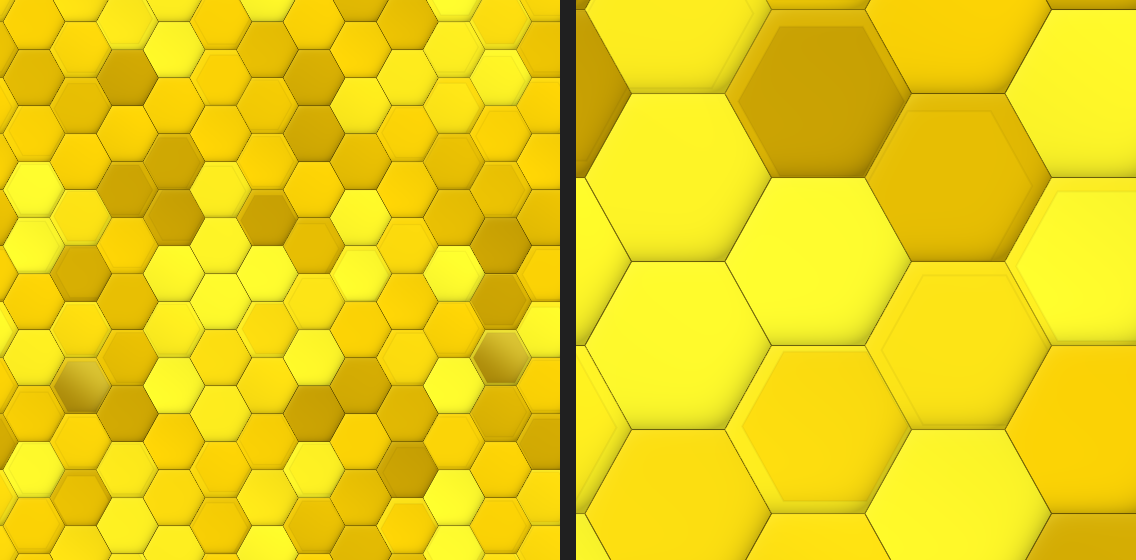
Left: the whole. Right: its middle third, enlarged.
Write a Shadertoy shader that draws this pattern.

```glsl
const vec2 REPEATS = vec2(12.0, 10.0);   // columns, rows; columns must be even
const vec2 ORIGIN = vec2(1.73, 0.11);
const float COLUMN_STEP = 0.8660254;     // column spacing of unit-height hexagons

float hash(vec2 cell, float seed) {
    return fract(sin(dot(cell, vec2(127.1, 311.7)) + seed * 74.7) * 43758.5453);
}

// Hexagonal norm: 0.5 on the rim of a flat-topped, unit-height cell
float hexNorm(vec2 p) {
    p = abs(p);
    return max(p.y, dot(p, vec2(COLUMN_STEP, 0.5)));
}

// Local position in xy, wrapped cell index in zw
vec4 hexCell(vec2 p, vec2 repeats) {
    vec4 best = vec4(9.0);
    for (int i = 0; i < 2; i++) {
        float column = floor(p.x) + float(i);
        float shift = 0.5 * mod(column, 2.0);
        float row = floor(p.y - shift + 0.5);
        vec2 local = vec2((p.x - column) * COLUMN_STEP, p.y - shift - row);
        if (hexNorm(local) < hexNorm(best.xy))
            best = vec4(local, mod(vec2(column, row), repeats));
    }
    return best;
}

vec3 honeyRamp(float tone) {
    vec3 color = mix(vec3(0.79, 0.635, 0.01), vec3(0.905, 0.745, 0.01), smoothstep(0.03, 0.17, tone));
    color = mix(color, vec3(0.985, 0.825, 0.02), smoothstep(0.2, 0.42, tone));
    return mix(color, vec3(1.0, 0.99, 0.18), smoothstep(0.6, 1.0, tone));
}

// Soft light along the lit rims (x) and shadow along the others (y)
vec2 bevel(vec2 p, vec2 light) {
    vec2 rim = vec2(0.0);
    for (int i = 0; i < 6; i++) {
        float angle = radians(30.0 + 60.0 * float(i));
        vec2 normal = vec2(cos(angle), sin(angle));
        float depth = max(0.5 - dot(p, normal), 0.0);
        float facing = dot(normal, light);
        rim += vec2(max(facing, 0.0) * exp(-depth / 0.045),
                    max(-facing, 0.0) * exp(-depth / 0.06));
    }
    return rim;
}

void mainImage(out vec4 fragColor, in vec2 fragCoord) {
    vec2 uv = fragCoord / iResolution.xy;
    float blur = REPEATS.y / iResolution.y;
    vec4 cell = hexCell(uv * REPEATS - ORIGIN, REPEATS);
    vec2 p = cell.xy;
    vec2 id = cell.zw;

    // Cell tone with a faint slanted gradient
    float tone = hash(id, 1.0);
    vec3 color = honeyRamp(tone);
    float slant = dot(p, vec2(0.6, 0.8));
    color *= 1.0 + 0.12 * (hash(id, 2.0) - 0.5) * slant;

    // Rare smoky cells
    float smoky = step(0.96, hash(id, 3.0));
    vec3 smoke = mix(vec3(0.68, 0.55, 0.04), vec3(0.86, 0.77, 0.2), smoothstep(-0.45, 0.5, slant));
    color = mix(color, smoke, smoky);

    // Faint, shifted inner frame on some cells
    float framed = max(step(0.5, hash(id, 4.0)), smoky);
    vec2 offset = 0.13 * (vec2(hash(id, 5.0), hash(id, 6.0)) - 0.5);
    float frame = hexNorm(p - offset) - 0.445;
    float band = framed * smoothstep(-0.6 * blur, 0.6 * blur, frame);
    float bandTone = clamp(tone + 0.5 * (hash(id, 7.0) - 0.45), 0.0, 1.0);
    color = mix(color, honeyRamp(bandTone), 0.5 * band);
    color *= 1.0 - 0.045 * framed * (1.0 - smoothstep(0.002, 0.004 + blur, abs(frame)));

    // Raised rim
    vec2 rim = bevel(p, normalize(vec2(-0.55, 0.83)));
    color = mix(color, vec3(1.0, 0.96, 0.4), 0.22 * min(rim.x, 1.0));
    color *= 1.0 - 0.24 * min(rim.y, 1.0);

    // Thin dark joints
    float edge = 0.5 - hexNorm(p);
    float joint = 1.0 - smoothstep(0.001, 0.003 + 0.6 * blur, edge);
    float strength = mix(0.68, 0.4, framed);
    color = mix(color, vec3(0.24, 0.19, 0.0), strength * joint);

    fragColor = vec4(color, 1.0);
}
```
